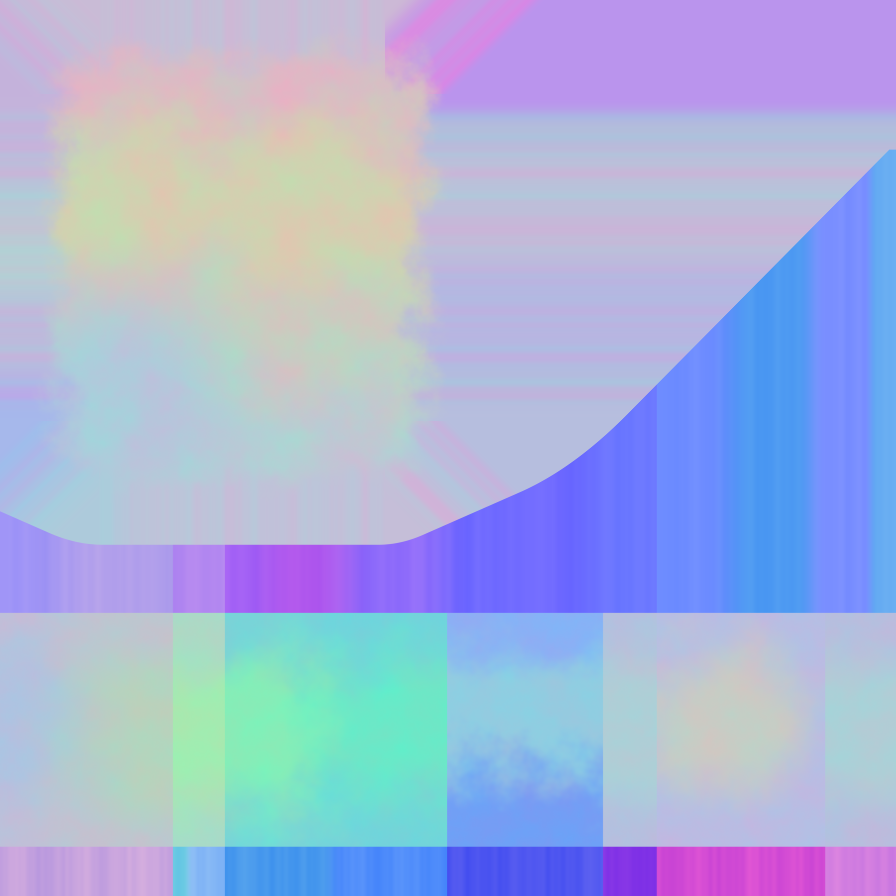
This texture map is drawn by a WebGL 2 fragment shader. Its source:

```glsl
#version 300 es
precision highp float;
// Pastel texture atlas: a cloudy island with its border colours smeared outward,
// a curved skirt of vertical streaks, a band of cloudy cells and a bottom strip.
// Built from gradient noise, one-dimensional streaks and layered colour ramps.
uniform vec2 u_resolution;
out vec4 fragColor;

const float BAND_TOP = .316, BAND_BOTTOM = .055;
const vec2 CORE_LO = vec2(.11, .53), CORE_HI = vec2(.43, .895);
const vec2 ISLAND_MID = vec2(.268, .705), ISLAND_HALF = vec2(.215, .245);
const vec3 STREAK_TINT = vec3(.09, -.07, -.01);
const vec3 LILAC = vec3(.73, .58, .93);
const vec3 MIST = vec3(.715, .745, .87);
const vec3 AQUA = vec3(.68, .81, .84);
// Shared column edges
const float E1 = .193, E2 = .251, E3 = .499, E4 = .673, E5 = .733, E6 = .921;

vec2 hashGradient(vec2 cell) {
    vec3 h = fract(cell.xyx * vec3(.1031, .103, .0973));
    h += dot(h, h.yzx + 33.33);
    float angle = 6.2832 * fract((h.x + h.y) * h.z);
    return vec2(cos(angle), sin(angle));
}

float noise(vec2 p) {
    vec2 i = floor(p), f = p - i, e = vec2(1, 0);
    vec2 w = f * f * (3. - 2. * f);
    float a = dot(hashGradient(i), f);
    float b = dot(hashGradient(i + e), f - e);
    float c = dot(hashGradient(i + e.yx), f - e.yx);
    float d = dot(hashGradient(i + 1.), f - 1.);
    return mix(mix(a, b, w.x), mix(c, d, w.x), w.y);
}

float fbm(vec2 p) {
    float sum = 0., amp = .65;
    for (int i = 0; i < 5; i++) {
        sum += amp * noise(p);
        p = mat2(1.6, 1.2, -1.2, 1.6) * p + 7.3;
        amp *= .58;
    }
    return sum;
}

float streak(float x, float freq, float seed) {
    return noise(vec2(x * freq, seed + .37)) + .6 * noise(vec2(x * freq * 2.7, seed + 9.4));
}

// Layers a colour in as x passes from a to b
void blend(inout vec3 c, float r, float g, float b, float from, float to, float x) {
    c = mix(c, vec3(r, g, b), smoothstep(from, to, x));
}

// Layers a colour in past a smoothed edge
void cut(inout vec3 c, vec3 next, float edge, float x) {
    float aa = .7 / u_resolution.y;
    c = mix(c, next, smoothstep(-aa, aa, x - edge));
}

// Ramp of slope one past zero, rounded over +-w
float softRamp(float x, float w) {
    float u = clamp(x + w, 0., 2. * w);
    return u * u / (4. * w) + max(x - w, 0.);
}

float skirtHeight(float x) {
    float h = .392 + .44 * (softRamp(x - .447, .025) + softRamp(.085 - x, .03));
    return min(h + .57 * softRamp(x - .64, .06), .833);
}

// Colours pulled sideways, vertically and diagonally from the core
vec3 smear(vec2 p) {
    vec2 q = clamp(p, CORE_LO, CORE_HI), d = p - q;
    bool upper = d.y > 0., right = p.x > ISLAND_MID.x;
    vec3 side = MIST;
    if (right) {
        blend(side, .68, .755, .87, .535, .56, q.y);
        blend(side, .725, .705, .88, .575, .6, q.y);
        blend(side, .755, .735, .85, .68, .73, q.y);
        blend(side, .7, .74, .86, .81, .85, q.y);
        blend(side, LILAC.r, LILAC.g, LILAC.b, .855, .89, q.y);
    } else {
        side = vec3(.65, .72, .92);
        blend(side, .75, .72, .86, .55, .61, q.y);
        blend(side, .72, .8, .83, .64, .7, q.y);
        blend(side, .77, .7, .86, .72, .86, q.y);
    }
    float fade = smoothstep(.53, .56, q.y) * smoothstep(.895, .86, q.y);
    side += STREAK_TINT * streak(q.y, 42., 3.) * fade;
    vec3 upright = vec3(.67, .8, .86);
    blend(upright, .75, .76, .85, .11, .18, q.x);
    if (upper) upright = vec3(.78, .74, .84);
    upright += STREAK_TINT * .6 * streak(q.x, 55., 5.);
    if (d.x == 0.) return upright;
    if (d.y == 0.) return side;
    float s = abs(d.x) - abs(d.y);
    float window = smoothstep(-.09, -.05, s) * smoothstep(.075, .05, s);
    vec3 c = mix(upright, side, smoothstep(-.08, .07, s));
    if (upper && right) c = mix(c, vec3(.8, .57, .9), .85 * window);
    return c + STREAK_TINT * window * streak(s, 32., right ? 12. : 15.);
}

vec3 island(vec2 p, float n) {
    vec3 c = vec3(.72, .8, .83);
    float y = p.y + .1 * n;
    blend(c, .79, .8, .75, .49, .63, y);
    blend(c, .82, .82, .69, .63, .75, y);
    blend(c, .86, .73, .77, .79, .91, y);
    blend(c, .69, .79, .86, .2, .04, distance(p, vec2(.13, .55)));
    return c + vec3(.12, -.09, 0) * fbm(p * 14. + 31.);
}

vec3 skirt(float x) {
    vec3 c = vec3(.62, .58, .97);
    blend(c, .69, .62, .92, .01, .12, x);
    cut(c, vec3(.7, .53, .94), E1, x);
    cut(c, vec3(.64, .38, .96), E2, x);
    blend(c, .7, .35, .93, .27, .33, x);
    blend(c, .57, .43, .98, .35, .42, x);
    blend(c, .43, .41, 1., .46, .53, x);
    blend(c, .42, .47, 1., .62, .7, x);
    cut(c, vec3(.43, .55, 1), E5, x);
    blend(c, .3, .6, .95, .79, .84, x);
    blend(c, .49, .57, 1., .89, E6, x);
    blend(c, .41, .68, .95, .965, .978, x);
    return c + vec3(.05, .04, 0) * streak(x, 48., 21.);
}

vec3 cells(vec2 p, float n) {
    float v = (p.y - BAND_BOTTOM) / (BAND_TOP - BAND_BOTTOM);
    float rim = smoothstep(.12, .5, abs(v - .5) + .25 * n);
    vec3 c = vec3(.69, .76, .88), mint = vec3(.52, .93, .72), sky = vec3(.45, .62, .96), sand = vec3(.78, .8, .77);
    blend(c, .71, .83, .74, .01, .15, p.x + .05 * n);
    c = mix(c, vec3(.76, .75, .84), .7 * rim);
    cut(c, mix(vec3(.64, .92, .69), AQUA, .6 * rim), E1, p.x);
    blend(mint, .42, .91, .78, .3, .42, p.x + .1 * n);
    cut(c, mix(mint, vec3(.45, .8, .89), .75 * rim), E2, p.x);
    blend(sky, .57, .8, .88, .15, .5, v + .4 * n);
    blend(sky, .54, .69, .96, .7, .98, v + .3 * n);
    cut(c, sky, E3, p.x);
    cut(c, mix(AQUA, MIST, rim), E4, p.x);
    blend(sand, .72, .74, .89, .03, .13, distance(p, vec2(.81, .2)) + .06 * n);
    cut(c, sand, E5, p.x);
    cut(c, mix(AQUA, MIST, rim), E6, p.x);
    return c + vec3(.07, -.04, -.02) * fbm(p * 22. + 53.);
}

vec3 strip(float x) {
    vec3 c = vec3(.78, .64, .87);
    cut(c, vec3(.44, .81, .89), E1, x);
    blend(c, .51, .71, .96, .205, .215, x);
    cut(c, vec3(.27, .59, .93), E2, x);
    blend(c, .31, .55, .98, .36, .38, x);
    cut(c, vec3(.31, .34, .94), E3, x);
    cut(c, vec3(.51, .2, .9), E4, x);
    cut(c, vec3(.82, .29, .83), E5, x);
    cut(c, vec3(.82, .49, .88), E6, x);
    return c + vec3(.08, .06, 0) * streak(x, 60., 27.);
}

void main() {
    vec2 p = gl_FragCoord.xy / u_resolution;
    float n = fbm(p * 9. + 4.);
    vec3 c = smear(p);
    // Soft-edged island
    vec2 box = abs(p - ISLAND_MID) - ISLAND_HALF + .04;
    float edge = length(max(box, 0.)) + min(max(box.x, box.y), 0.) - .04;
    c = mix(c, island(p, n), 1. - smoothstep(-.04, .012, edge + .045 * fbm(p * 18.)));
    // Skirt, band and strip
    cut(c, skirt(p.x), p.y, skirtHeight(p.x));
    cut(c, cells(p, n), p.y, BAND_TOP);
    cut(c, strip(p.x), p.y, BAND_BOTTOM);
    fragColor = vec4(clamp(c, 0., 1.), 1);
}
```
